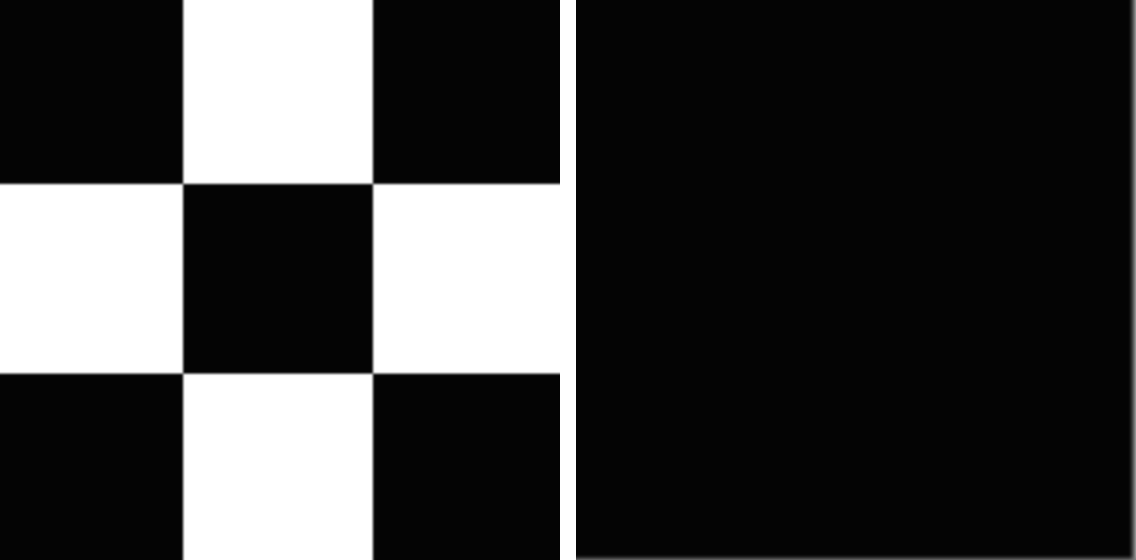
Left: the whole. Right: its middle third, enlarged.
Give the GLSL for this pattern, as a WebGL 2 fragment shader.

```glsl
#version 300 es
precision highp float;
// Checkerboard of three by three squares, black at the corners and centre.
// A soft middle band is measured along each axis; the two bands are combined
// by a smooth exclusive-or, so opposite canvas edges agree and the tile wraps.

uniform vec2 u_resolution;
out vec4 fragColor;

const vec3 BLACK = vec3(0.016);
const vec3 WHITE = vec3(1.0);
const vec2 BAND_START = vec2(0.3270, 0.3328); // left and lower sides of the middle square
const vec2 BAND_END = vec2(0.6660, 0.6715);   // right and upper sides of the middle square
const float EDGE_SOFTNESS = 0.0042;           // half the width of the grey transition

// 1 inside the middle third of each axis, 0 outside, with blurred ends.
vec2 middleBand(vec2 position, vec2 softness) {
  vec2 rise = smoothstep(BAND_START - softness, BAND_START + softness, position);
  vec2 fall = smoothstep(BAND_END - softness, BAND_END + softness, position);
  return rise - fall;
}

// Exclusive-or that also blends fractional values.
float softXor(float a, float b) {
  return a + b - 2.0 * a * b;
}

void main() {
  vec2 uv = fract(gl_FragCoord.xy / u_resolution);

  // Keep edges at least about a pixel wide on small canvases.
  vec2 softness = max(vec2(EDGE_SOFTNESS), 0.75 / u_resolution);
  vec2 band = middleBand(uv, softness);

  // White where exactly one axis lies in its middle band.
  float whiteness = softXor(band.x, band.y);
  fragColor = vec4(mix(BLACK, WHITE, whiteness), 1.0);
}
```
